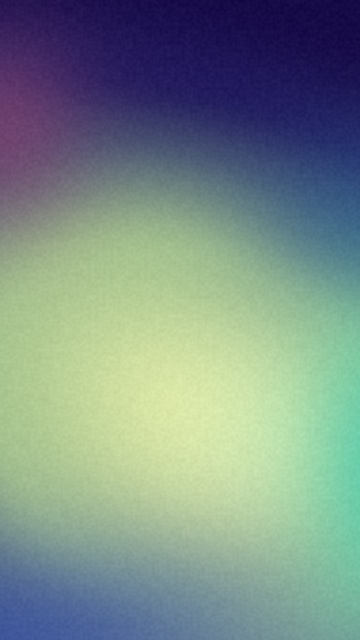
Reproduce this background procedurally as a Shadertoy shader.

```glsl
// Soft blurred backdrop: a cream glow fading to indigo, with coloured light at the edges.

#define GLOW_CENTER vec2(0.55, 0.35)
#define GLOW_WIDTH 0.43   // horizontal weight of the distance; lower is wider
#define GLOW_DROP 0.82    // weight of the distance below the center
#define GLOW_TILT 0.13    // raises the glow on the left, lowers it on the right
#define GRAIN_SCALE 95.0  // grain cells across the canvas width
#define GRAIN_AMOUNT 0.032

const vec3 CREAM   = vec3(0.870, 0.912, 0.650);
const vec3 SAGE    = vec3(0.650, 0.765, 0.555);
const vec3 SLATE   = vec3(0.325, 0.395, 0.465);
const vec3 INDIGO  = vec3(0.130, 0.100, 0.362);
const vec3 NIGHT   = vec3(0.085, 0.038, 0.275);
const vec3 PLUM    = vec3(0.490, 0.265, 0.440);
const vec3 MINT    = vec3(0.820, 0.935, 0.740);
const vec3 TEAL    = vec3(0.330, 0.805, 0.685);
const vec3 OCEAN   = vec3(0.175, 0.370, 0.570);
const vec3 COBALT  = vec3(0.245, 0.340, 0.630);

// Gaussian falloff with separate radii
float glow(vec2 p, vec2 center, vec2 radius) {
    vec2 d = (p - center) / radius;
    return exp(-dot(d, d));
}

vec2 randomGradient(vec2 cell) {
    float angle = 6.2832 * fract(sin(dot(cell, vec2(127.1, 311.7))) * 4375.85);
    return vec2(cos(angle), sin(angle));
}

float gradientNoise(vec2 p) {
    vec2 i = floor(p), f = fract(p);
    vec2 u = f * f * f * (f * (f * 6.0 - 15.0) + 10.0);
    vec2 e = vec2(0.0, 1.0);
    float a = dot(randomGradient(i), f);
    float b = dot(randomGradient(i + e.yx), f - e.yx);
    float c = dot(randomGradient(i + e.xy), f - e.xy);
    float d = dot(randomGradient(i + e.yy), f - e.yy);
    return mix(mix(a, b, u.x), mix(c, d, u.x), u.y);
}

// Colour of the central light by distance from its middle
vec3 lightRamp(float d) {
    vec3 color = mix(CREAM, SAGE, smoothstep(0.0, 0.28, d));
    color = mix(color, SLATE, smoothstep(0.24, 0.42, d));
    color = mix(color, INDIGO, smoothstep(0.36, 0.52, d));
    return mix(color, NIGHT, smoothstep(0.50, 0.68, d));
}

void mainImage(out vec4 fragColor, in vec2 fragCoord) {
    vec2 uv = fragCoord / iResolution.xy;

    // Tilted elliptical light, longer towards the bottom
    vec2 offset = uv - GLOW_CENTER;
    offset.y += GLOW_TILT * offset.x;
    offset.y *= offset.y < 0.0 ? GLOW_DROP : 1.0;
    offset.x *= GLOW_WIDTH;
    vec3 color = lightRamp(length(offset));

    // Pale light beside the center, then coloured light from the edges
    color = mix(color, MINT, 0.50 * glow(uv, vec2(0.78, 0.31), vec2(0.25, 0.16)));
    color = mix(color, PLUM, 0.78 * glow(uv, vec2(0.0, 0.80), vec2(0.24, 0.15)));
    color = mix(color, OCEAN, 0.55 * glow(uv, vec2(1.0, 0.66), vec2(0.32, 0.14)));
    color = mix(color, COBALT, 0.87 * glow(uv, vec2(0.0, 0.0), vec2(0.90, 0.16)));
    color = mix(color, TEAL, 0.90 * glow(uv, vec2(1.08, 0.27), vec2(0.23, 0.26)));

    // Two sizes of grain
    vec2 grainPos = fragCoord / iResolution.x * GRAIN_SCALE;
    float grain = gradientNoise(grainPos) + 0.5 * gradientNoise(grainPos * 0.37 + 19.0);
    color += GRAIN_AMOUNT * grain;

    fragColor = vec4(clamp(color, 0.0, 1.0), 1.0);
}
```
